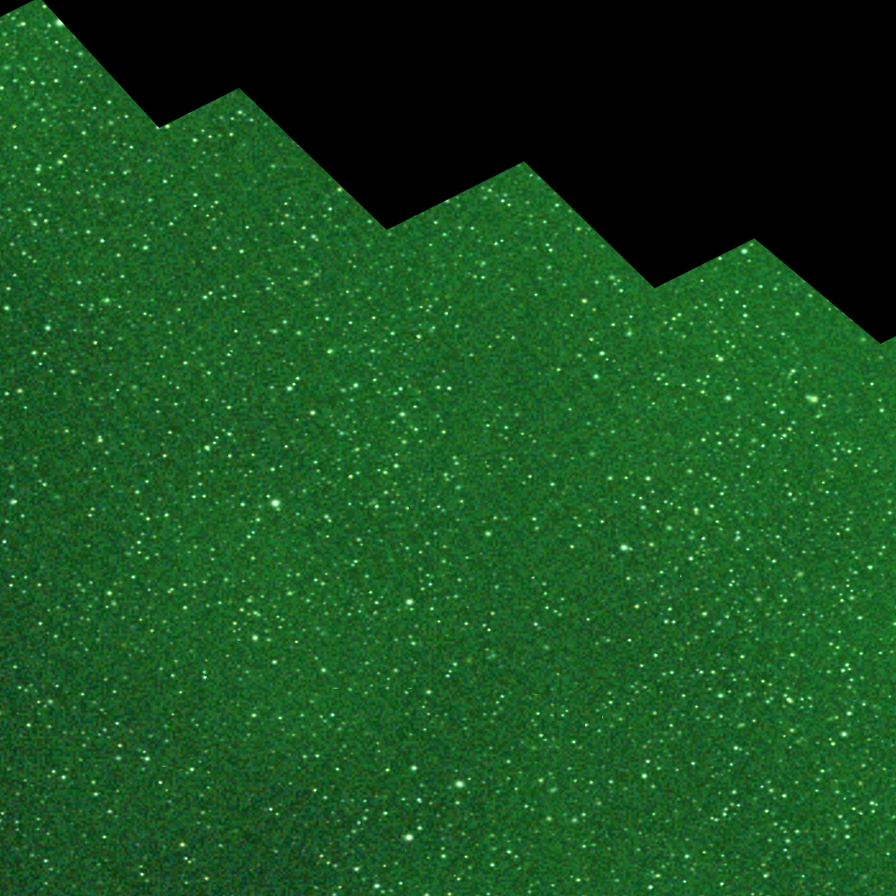
Reproduce this texture procedurally as a Shadertoy shader.

```glsl
// A grainy green star field cut off by a black sawtooth edge at the upper right.
// Fine value noise makes the grain, jittered grids scatter the stars,
// and a union of sloped wedges forms the stepped outline.

const vec3 DARK_GREEN   = vec3(0.098, 0.305, 0.132);
const vec3 BRIGHT_GREEN = vec3(0.118, 0.460, 0.160);
const vec3 MINT_STAR    = vec3(0.50, 0.72, 0.56);
const vec3 YELLOW_STAR  = vec3(0.55, 0.64, 0.34);
const vec3 STAR_CORE    = vec3(0.30, 0.15, 0.28);

const float GRAIN_CELLS    = 350.0;
const float GRAIN_CONTRAST = 0.42;
const vec3  GRAIN_TINT     = vec3(0.11, 0.06, 0.12);

// Wedge peaks: x, y and steepness of the falling side
const int   PEAK_COUNT = 5;
const float RISE_SLOPE = 0.5;
const vec3  PEAKS[PEAK_COUNT] = vec3[PEAK_COUNT](
    vec3(0.044, 1.003, 1.09),
    vec3(0.267, 0.902, 0.963),
    vec3(0.585, 0.820, 0.973),
    vec3(0.842, 0.734, 0.837),
    vec3(1.100, 0.675, 0.900));

vec3 hash3(vec2 p) {
    vec3 q = vec3(dot(p, vec2(12.9898, 78.233)),
                  dot(p, vec2(39.346, 11.135)),
                  dot(p, vec2(73.156, 52.235)));
    return fract(sin(q) * 43758.5453);
}

// Smooth noise with an independent value in each channel
vec3 noise3(vec2 p) {
    vec2 i = floor(p);
    vec2 f = fract(p);
    f = f * f * (3.0 - 2.0 * f);
    return mix(mix(hash3(i), hash3(i + vec2(1.0, 0.0)), f.x),
               mix(hash3(i + vec2(0.0, 1.0)), hash3(i + 1.0), f.x), f.y);
}

// Positive below the sawtooth outline
float outline(vec2 uv) {
    float d = -1.0;
    for (int i = 0; i < PEAK_COUNT; i++) {
        float dx = uv.x - PEAKS[i].x;
        float top = PEAKS[i].y - max(-RISE_SLOPE * dx, PEAKS[i].z * dx);
        d = max(d, top - uv.y);
    }
    return d * 0.75;
}

// One layer of soft stars: at most one per cell of a jittered, turned grid
vec3 starLayer(vec2 uv, mat2 turn, float cells, float radius, float chance, float falloff) {
    vec2 p = turn * uv * cells + cells * 0.37;
    vec2 id = floor(p);
    vec3 place = hash3(id + 17.0);
    vec3 kind = hash3(id + 61.0);
    vec2 offset = (fract(p) - mix(vec2(0.22), vec2(0.78), place.xy)) / cells;
    offset = offset * turn;
    offset.x *= 0.82;
    float size = radius * mix(0.8, 1.2, kind.y);
    float glow = exp(-dot(offset, offset) / (size * size));
    float brightness = mix(0.2, 1.0, pow(kind.z, falloff));
    vec3 tint = mix(MINT_STAR, YELLOW_STAR, smoothstep(0.4, 1.0, kind.x));
    tint += STAR_CORE * glow * brightness;
    return tint * glow * brightness * step(place.z, chance);
}

void mainImage(out vec4 fragColor, in vec2 fragCoord) {
    vec2 uv = fragCoord / iResolution.xy;

    // Broad shading: dark at lower left, brighter toward the upper right
    float clouds = 0.6 * noise3(uv * 3.5 + 4.0).x + 0.4 * noise3(uv * 10.0).y;
    float light = 0.49 + 0.5 * (uv.x - 0.5) + 0.55 * (uv.y - 0.4) + 0.5 * (clouds - 0.5);
    light = clamp(light, 0.0, 1.0);
    vec3 color = mix(DARK_GREEN, BRIGHT_GREEN, light);

    // Fine grain, stronger where the field is dark
    float strength = mix(1.35, 0.7, light);
    float grain = noise3(uv * GRAIN_CELLS + 9.0).x - 0.5;
    vec3 speckle = noise3(uv * GRAIN_CELLS * 0.87 + 31.0) - 0.5;
    color *= 1.0 + GRAIN_CONTRAST * strength * grain;
    color += GRAIN_TINT * strength * speckle;

    // Stars from faint and many to bright and few
    float crowd = mix(0.4, 1.6, noise3(uv * 5.0 + 20.0).z);
    mat2 turn = mat2(0.8, 0.6, -0.6, 0.8);
    mat2 back = transpose(turn);
    color += starLayer(uv, turn, 115.0, 0.0018, 0.26 * crowd, 2.6);
    color += starLayer(uv, back, 50.0, 0.0024, 0.13 * crowd, 1.1);
    color += starLayer(uv + 3.0, turn, 12.0, 0.0034, 0.09, 0.3) * 1.2;
    color = clamp(color, 0.0, 1.0);

    // Black beyond the stepped outline
    float edge = 0.75 / iResolution.y;
    color *= smoothstep(-edge, edge, outline(uv));
    fragColor = vec4(color, 1.0);
}
```
